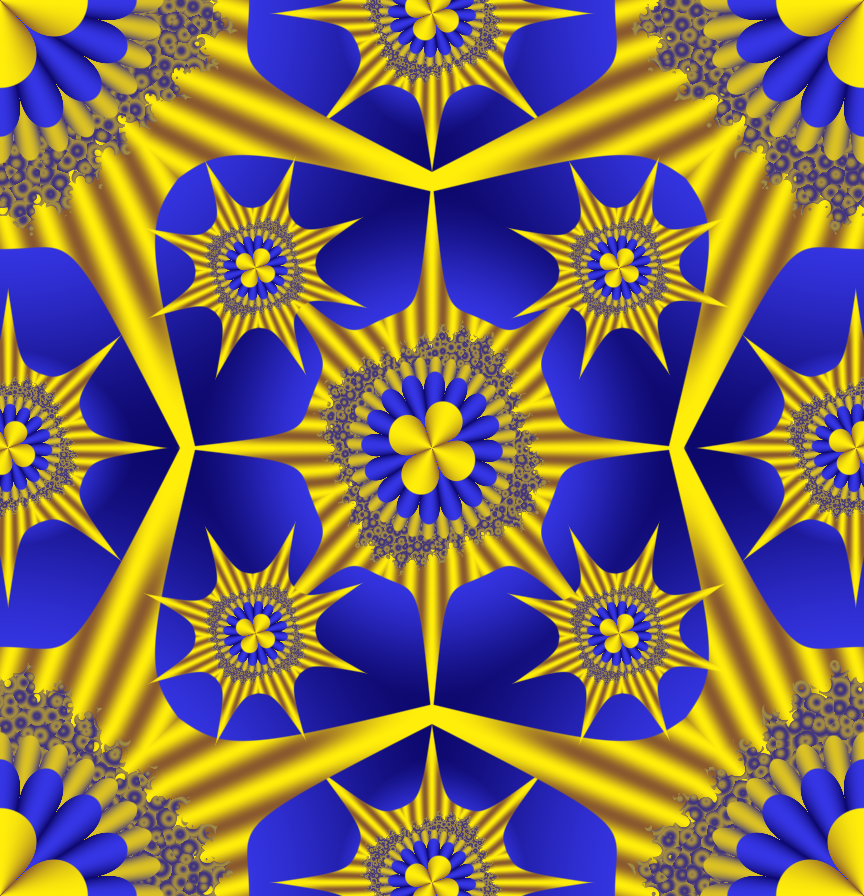
Write a WebGL 2 fragment shader that draws this pattern.

```glsl
#version 300 es
precision highp float;

uniform vec2 u_resolution;
out vec4 fragColor;

const float PI = 3.14159265;
const vec3 GOLD_LIGHT = vec3(1.0, 0.93, 0.04);
const vec3 GOLD_DARK = vec3(0.54, 0.35, 0.18);
const vec3 BLUE_LIGHT = vec3(0.21, 0.21, 0.90);
const vec3 BLUE_DARK = vec3(0.05, 0.03, 0.42);
const vec3 LACE_BLUE = vec3(0.25, 0.20, 0.50);
const vec3 LACE_GOLD = vec3(0.64, 0.55, 0.25);

// Lengths in canvas heights, measured from the canvas centre
const float CENTRE_REACH = 0.305;
const float CENTRE_SQUEEZE = 1.08;
const float CORNER_REACH = 0.545;
const float EDGE_REACH = 0.176;
const float SMALL_REACH = 0.130;
const vec2 EDGE_OFFSET = vec2(0.473, 0.485);
const vec2 SMALL_OFFSET = vec2(0.203, 0.204);
const vec2 SMALL_SHIFT = vec2(0.006, -0.003);

// Proportions of one star, relative to its reach
const float VALLEY = 0.51;
const float SPIKES = 8.0;
const float RIBS = 32.0;
const float RIB_BEND = 1.6;
const float FILIGREE_EDGE = 0.415;
const float FILIGREE_SCALE = 34.0;
const float FILIGREE_GRAIN = 0.006;
const int RINGS = 3;
const float PETAL_COUNT[RINGS] = float[](4.0, 16.0, 32.0);
const float PETAL_LENGTH[RINGS] = float[](0.18, 0.28, 0.335);
const float PETAL_NOTCH[RINGS] = float[](0.95, 1.5, 2.2);
const vec3 PETAL_LIGHT[RINGS] = vec3[](GOLD_LIGHT, BLUE_LIGHT, vec3(0.86, 0.76, 0.14));
const vec3 PETAL_DARK[RINGS] = vec3[](GOLD_DARK, BLUE_DARK, LACE_BLUE);

struct Star {
    vec2 offset;
    float reach, tip, spikeTurn, petalTurn, spikeWidth, skew;
};

vec2 hash2(vec2 p) {
    vec3 h = fract(p.xyx * vec3(0.1031, 0.1030, 0.0973));
    h += dot(h, h.yzx + 33.33);
    return fract((h.xx + h.yz) * h.zy);
}

// Cellular noise with concentric bands around each seed
float cellBands(vec2 p) {
    vec2 cell = floor(p);
    float nearest = 9.0, phase = 0.0;
    for (int y = -1; y <= 1; y++)
    for (int x = -1; x <= 1; x++) {
        vec2 id = cell + vec2(x, y);
        vec2 seed = hash2(id);
        float d = length(id + seed - p);
        if (d < nearest) { nearest = d; phase = seed.x; }
    }
    return 0.5 + 0.5 * sin(nearest * 8.0 + phase * 2.0 * PI);
}

// Signed angle to the nearest of n evenly spaced directions
float foldAngle(float angle, float n) {
    float pitch = 2.0 * PI / n;
    return angle - pitch * round(angle / pitch);
}

vec3 paintStar(vec3 base, Star star, float pixel) {
    vec2 q = star.offset / star.reach;
    float r = length(q);
    if (r > 1.2) return base;
    float aa = pixel / star.reach;
    float angle = atan(q.y, q.x + 1e-6);
    float spikeAngle = abs(foldAngle(angle - star.spikeTurn, SPIKES));
    float petalAngle = angle - star.petalTurn;

    // Cusped outline, softened evenly along its steep flanks
    float width = star.spikeWidth * (1.0 - star.skew * sign(cos(4.0 * angle)));
    float flare = (star.tip - VALLEY) * exp(-spikeAngle / width);
    float slope = flare / (width * max(r, 0.1));
    float outline = (r - VALLEY - flare) / sqrt(1.0 + slope * slope);
    float mask = 1.0 - smoothstep(-aa, aa, outline);

    // Ribs that bend and merge toward the spike tips
    float bend = 1.0 + RIB_BEND * max(r - FILIGREE_EDGE, 0.0);
    float rib = 0.5 + 0.5 * cos(RIBS * spikeAngle * bend);
    rib = mix(rib, 1.0, smoothstep(0.65, 0.95, r));
    vec3 color = mix(GOLD_DARK, GOLD_LIGHT, rib);

    // Speckled filigree, wider along the four main petals
    float bands = cellBands(q * FILIGREE_SCALE + 50.0);
    bands = mix(0.5, bands, clamp(FILIGREE_GRAIN / aa, 0.3, 1.0));
    float rim = FILIGREE_EDGE + 0.04 * cos(4.0 * petalAngle);
    rim += 0.03 * (bands - 0.5) + 0.05 * (0.5 - rib);
    vec3 lace = mix(LACE_BLUE, LACE_GOLD, bands);
    color = mix(lace, color, smoothstep(rim - 2.0 * aa, rim + 2.0 * aa, r));

    // Nested petal rings, outermost first
    for (int i = RINGS - 1; i >= 0; i--) {
        float n = PETAL_COUNT[i];
        float t = abs(foldAngle(petalAngle, n)) * n / PI;
        float cap = 1.0 - sqrt(max(1.0 - t * t, 0.0));
        float tip = PETAL_LENGTH[i] * (1.0 - PETAL_NOTCH[i] * PI / n * cap);
        vec3 petal = mix(PETAL_LIGHT[i], PETAL_DARK[i], t * t);
        color = mix(petal, color, smoothstep(tip - aa, tip + aa, r));
    }
    return mix(base, color, mask);
}

void main() {
    float pixel = 1.0 / u_resolution.y;
    vec2 p = (gl_FragCoord.xy - 0.5 * u_resolution) * pixel;
    vec2 corner = 0.5 * u_resolution * pixel;
    vec2 side = vec2(p.x < 0.0 ? -1.0 : 1.0, p.y < 0.0 ? -1.0 : 1.0);

    Star centre = Star(p * vec2(CENTRE_SQUEEZE, 1.0), CENTRE_REACH, 1.0, 0.0, -0.44, 0.052, 0.0);
    Star outer = Star(p - side * corner, CORNER_REACH, 1.12, PI / 8.0, 0.0, 0.065, 0.33);

    // Background glows near stars and darkens between their tips
    float nearness = min(length(centre.offset) / CENTRE_REACH, length(outer.offset) / CORNER_REACH);
    for (int i = 0; i < 4; i++) {
        float turn = 0.5 * PI * float(i);
        vec2 offset = p - EDGE_OFFSET * vec2(cos(turn), sin(turn));
        nearness = min(nearness, 1.15 * length(offset) / EDGE_REACH);
    }
    vec3 color = mix(BLUE_LIGHT, BLUE_DARK, smoothstep(0.45, 0.98, nearness));

    // Large stars, then the edge and quadrant stars
    color = paintStar(color, centre, pixel);
    for (int i = 0; i < 4; i++) {
        float turn = 0.5 * PI * float(i);
        vec2 offset = p - EDGE_OFFSET * vec2(cos(turn), sin(turn));
        color = paintStar(color, Star(offset, EDGE_REACH, 1.0, 0.0, -0.44, 0.075, 0.0), pixel);
    }
    color = paintStar(color, outer, pixel);
    vec2 quadrant = p - side * SMALL_OFFSET - SMALL_SHIFT;
    color = paintStar(color, Star(quadrant, SMALL_REACH, 1.0, 0.44, -0.5, 0.085, 0.0), pixel);

    fragColor = vec4(color, 1.0);
}
```
